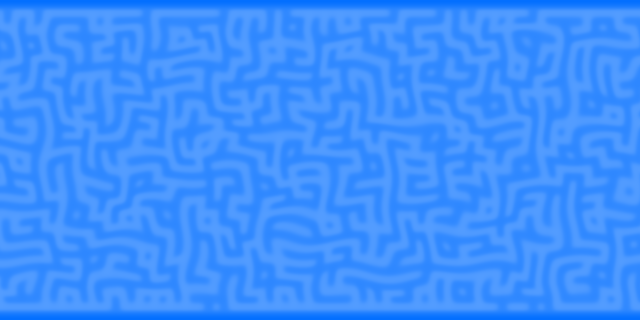
A Shadertoy shader for this pattern:

```glsl
const vec3  EDGE_BLUE   = vec3(0.01, 0.435, 1.0);
const vec3  GROOVE_BLUE = vec3(0.168, 0.523, 1.0);
const vec3  RIDGE_BLUE  = vec3(0.338, 0.620, 1.0);
const float MARGIN      = 0.041;  // height of the outermost ridge
const float ROWS        = 19.0;   // ridge spacings between the margins
const float BLUR        = 0.51;   // Gaussian radius in half spacings
const float CONTRAST    = 1.5;
const float STRAIGHT    = 0.38;   // share of nodes without a turn
const float RIM_OPEN    = 0.72;   // share of linked outermost ridges
const float WOBBLE      = 0.32;   // bending of the lattice

float hash(vec2 p) {
    vec3 q = fract(p.xyx * vec3(0.1031, 0.1030, 0.0973));
    q += dot(q, q.yzx + 33.33);
    return fract((q.x + q.y) * q.z);
}

// Every second node opens two of its four links, as a corner or a straight.
float link(vec2 q) {
    bool horizontal = mod(q.x, 2.0) > 0.5;
    if (horizontal && (q.y < 0.5 || q.y > 2.0 * ROWS - 0.5))
        return hash(q + 71.0) < RIM_OPEN ? 1.0 : -1.0;

    vec2 axis = horizontal ? vec2(1.0, 0.0) : vec2(0.0, 1.0);
    vec2 node = (q - axis) * 0.5;
    float direction = horizontal ? 0.0 : 1.0;
    if (mod(node.x + node.y, 2.0) > 0.5) {
        node += axis;
        direction += 2.0;
    }
    float first = floor(4.0 * hash(node + 19.0));
    float turn = hash(node + 143.0) < STRAIGHT ? 2.0 : 1.0;
    float second = mod(first + turn, 4.0);
    bool open = abs(direction - first) < 0.5 || abs(direction - second) < 0.5;
    return open ? 1.0 : -1.0;
}

// Half-spacing lattice: ridge nodes, groove nodes and the links between.
float lattice(vec2 q) {
    if (q.y < -0.5 || q.y > 2.0 * ROWS + 0.5) return -1.0;
    vec2 odd = mod(q, 2.0);
    if (odd.x + odd.y < 0.5) return 1.0;
    if (odd.x + odd.y > 1.5) return -1.0;
    return link(q);
}

// Gaussian blend of the nearby lattice values
float softMaze(vec2 p) {
    vec2 base = floor(p + 0.5);
    float total = 0.0, weights = 0.0;
    for (int j = -2; j <= 2; j++)
    for (int i = -2; i <= 2; i++) {
        vec2 q = base + vec2(i, j);
        vec2 d = p - q;
        float w = exp(-dot(d, d) / (2.0 * BLUR * BLUR));
        total += w * lattice(q);
        weights += w;
    }
    return total / weights;
}

// Layered sines bend the straight runs slightly
vec2 wobble(vec2 p) {
    return vec2(sin(p.y * 0.71 + 1.3 * sin(p.x * 0.23)) + 0.6 * sin(p.x * 0.53 + p.y * 0.31),
                sin(p.x * 0.63 + 1.7 * sin(p.y * 0.27)) + 0.6 * sin(p.y * 0.47 - p.x * 0.37));
}

void mainImage(out vec4 fragColor, in vec2 fragCoord) {
    vec2 uv = fragCoord / iResolution.y;
    float rim = min(uv.y, 1.0 - uv.y);

    // Maze, kept straight along the top and bottom
    float halfStep = (1.0 - 2.0 * MARGIN) / (2.0 * ROWS);
    vec2 p = (uv - vec2(0.0, MARGIN)) / halfStep;
    p += WOBBLE * smoothstep(MARGIN, 3.0 * MARGIN, rim) * wobble(p);
    float ridge = 0.5 + 0.5 * tanh(CONTRAST * softMaze(p));

    // Deep blue bands at the top and bottom
    vec3 color = mix(GROOVE_BLUE, RIDGE_BLUE, ridge);
    color = mix(EDGE_BLUE, color, smoothstep(0.002, 0.036, rim));
    fragColor = vec4(color, 1.0);
}
```
